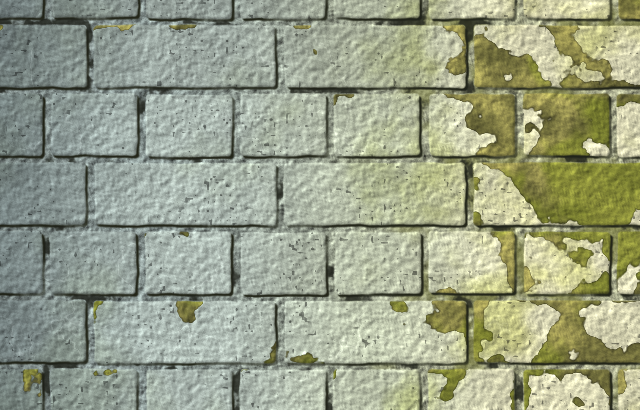
Give the GLSL for this texture, as a WebGL 1 fragment shader.

```glsl
precision highp float;
// Weathered painted brick wall: alternating long and short courses, moss and peeling paint on the right.
uniform vec2 u_resolution;

float hash(vec2 p) {
  return fract(sin(dot(p, vec2(127.1, 311.7))) * 43758.5);
}

float noise(vec2 p) {
  vec2 i = floor(p), f = fract(p);
  f = f * f * (3.0 - 2.0 * f);
  return mix(mix(hash(i), hash(i + vec2(1, 0)), f.x),
             mix(hash(i + vec2(0, 1)), hash(i + vec2(1, 1)), f.x), f.y);
}

float fbm(vec2 p) {
  float sum = 0.0, amp = 0.5;
  for (int i = 0; i < 5; i++) {
    sum += amp * noise(p);
    p = mat2(1.6, 1.2, -1.2, 1.6) * p + 7.3;
    amp *= 0.5;
  }
  return sum / 0.97;
}

float roundBox(vec2 p, vec2 halfSize, float radius) {
  vec2 d = abs(p) - halfSize + radius;
  return length(max(d, 0.0)) + min(max(d.x, d.y), 0.0) - radius;
}

void main() {
  vec2 p = gl_FragCoord.xy / u_resolution.y;
  float px = 1.0 / u_resolution.y;

  // Courses: even rows hold long bricks, odd rows short ones
  vec2 rough = p + 0.007 * (vec2(fbm(p * 24.0), fbm(p * 24.0 + 40.0)) - 0.5);
  float row = floor((rough.y - 0.107) / 0.168);
  float isShort = mod(row, 2.0);
  vec2 cell = vec2(mix(0.463, 0.2303, isShort), 0.168);
  vec2 grid = (rough - vec2(mix(0.2204, 0.114, isShort), 0.107)) / cell;
  vec2 id = vec2(floor(grid.x), row);
  float tone = hash(id + 3.1);
  vec2 q = (fract(grid) - 0.5) * cell;
  q += 0.004 * (vec2(hash(id + 9.2), hash(id + 5.7)) - 0.5);
  vec2 halfSize = 0.5 * cell - vec2(0.0105, 0.0085);
  float dist = roundBox(q, halfSize, 0.009);
  float brick = 1.0 - smoothstep(-px, px, dist);

  // Surface grain, lit from the upper left
  float grain = fbm(p * 75.0) - fbm(p * 75.0 + vec2(-0.35, 0.35));
  float blotch = fbm(p * 11.0 + id * 2.3);
  float damp = smoothstep(0.95, 1.25, p.x);

  // Paint runs from cool grey to warm cream
  vec3 paint = mix(vec3(0.53, 0.59, 0.59), vec3(0.68, 0.73, 0.70), smoothstep(-0.1, 0.55, p.x));
  paint = mix(paint, vec3(0.75, 0.78, 0.68), smoothstep(0.5, 0.95, p.x));
  paint = mix(paint, vec3(0.87, 0.86, 0.72), smoothstep(0.9, 1.3, p.x));
  paint *= 0.93 + 0.22 * (blotch - 0.3) + 0.06 * (tone - 0.5);
  paint *= 1.0 - 0.10 * smoothstep(0.55, 1.0, p.y) * (1.0 - damp);

  // Soft green stain, hairline veins and pits
  float stain = smoothstep(0.48, 0.75, fbm(p * 5.0 + 21.0));
  stain *= 0.12 + 0.4 * smoothstep(0.55, 1.1, p.x);
  vec3 face = mix(paint, paint * vec3(0.84, 0.86, 0.52), stain);
  float vein = abs(fbm(p * 8.0 + id * 5.1 + 60.0) - 0.5);
  float veinArea = smoothstep(0.48, 0.62, fbm(p * 6.0 + 80.0));
  face += 0.07 * veinArea * (1.0 - smoothstep(0.002, 0.014, vein));
  float pits = smoothstep(0.83, 0.93, noise(p * 130.0)) * smoothstep(0.45, 0.65, noise(p * 19.0 + 8.0));
  face *= 1.0 - 0.4 * pits;

  // Bare mossy patches where the paint has peeled
  float peel = fbm(p * 8.5 + id * 3.7) + 0.16 * (tone - 0.5);
  peel += 0.10 * smoothstep(-0.03, 0.0, dist) + 0.7 * q.y - mix(0.86, 0.53, damp);
  float bare = smoothstep(0.0, 0.015, peel);
  float mossTone = fbm(p * 13.0 + 33.0);
  vec3 moss = mix(vec3(0.40, 0.39, 0.20), vec3(0.65, 0.62, 0.33), smoothstep(0.3, 0.68, mossTone));
  moss = mix(moss, vec3(0.45, 0.49, 0.13), 0.65 * smoothstep(0.46, 0.62, fbm(p * 6.0 + 90.0)));
  moss *= 0.85 + 0.3 * fbm(p * 60.0);
  face = mix(face, moss, bare * 0.95);
  float rim = smoothstep(-0.004, 0.008, peel) * (1.0 - smoothstep(0.01, 0.035, peel));
  face *= 1.0 - 0.28 * rim;
  face *= 1.0 + 0.75 * grain;

  // Worn bevel: pale upper left, dark lower right
  float edge = smoothstep(-0.008, 0.0, dist);
  float slope = roundBox(q - vec2(-0.004, 0.004), halfSize, 0.009) - dist;
  face *= 1.0 - edge * (0.05 + 40.0 * slope);

  // Rough mortar with the shadow dropped by each brick
  vec3 mortar = mix(vec3(0.53, 0.58, 0.57), vec3(0.67, 0.68, 0.56), smoothstep(0.3, 1.3, p.x));
  mortar *= 0.72 + 0.5 * fbm(p * 48.0 + 11.0) + 1.3 * grain;
  float jointMoss = smoothstep(0.75, 1.15, p.x) * smoothstep(0.4, 0.65, mossTone);
  mortar = mix(mortar, vec3(0.42, 0.43, 0.18), 0.6 * jointMoss);
  float shadowDist = roundBox(q - vec2(0.006, -0.006), halfSize, 0.009);
  float shadow = 1.0 - smoothstep(-0.003, 0.003, shadowDist);
  float depth = 0.55 + 0.45 * smoothstep(0.3, 0.55, fbm(p * 10.0 + 51.0));
  mortar = mix(mortar, vec3(0.14, 0.15, 0.10), shadow * depth);
  float hole = smoothstep(0.60, 0.70, fbm(p * 15.0 + 70.0)) * smoothstep(0.0, 0.004, dist);
  mortar = mix(mortar, vec3(0.12, 0.13, 0.10), 0.8 * hole);

  // Darker left margin
  vec3 color = mix(mortar, face, brick);
  color *= 0.88 + 0.12 * smoothstep(0.0, 0.25, p.x);
  gl_FragColor = vec4(clamp(color, 0.0, 1.0), 1.0);
}
```
